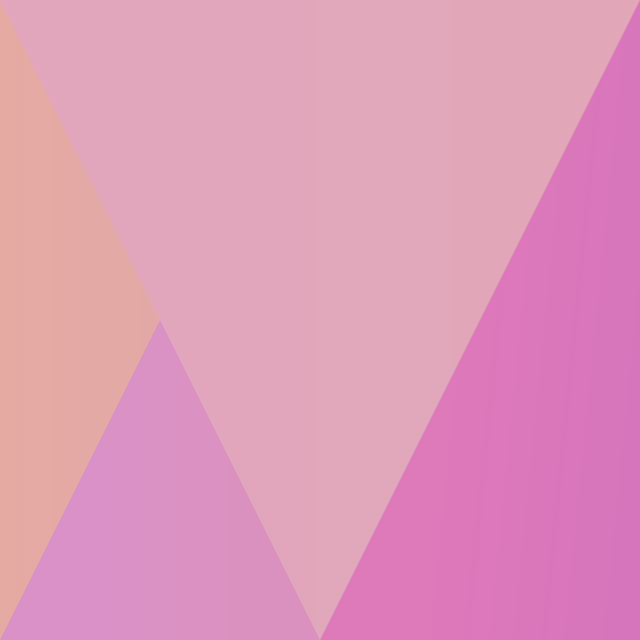
This background is drawn by a Shadertoy shader. Its source:

```glsl
// Smooth coverage of the side where the signed distance is positive
float cover(float dist) {
    float px = 1.0 / min(iResolution.x, iResolution.y);
    return smoothstep(-0.7 * px, 0.7 * px, dist);
}

// Signed distance to a line of the given slope, positive above it
float above(vec2 p, float slope, float offset) {
    return (p.y - slope * p.x - offset) / sqrt(1.0 + slope * slope);
}

void mainImage(out vec4 fragColor, in vec2 fragCoord) {
    vec2 uv = fragCoord / iResolution.xy;

    // Soft gradients inside each facet
    vec3 peach = mix(vec3(0.897, 0.667, 0.635), vec3(0.887, 0.660, 0.650), uv.x * 4.0);
    vec3 orchid = mix(vec3(0.853, 0.567, 0.785), vec3(0.860, 0.570, 0.750), smoothstep(0.05, 0.45, uv.x));
    vec3 rose = mix(vec3(0.881, 0.650, 0.736), vec3(0.884, 0.656, 0.726), smoothstep(0.1, 0.9, uv.x));
    vec3 magenta = mix(vec3(0.871, 0.474, 0.729), vec3(0.843, 0.460, 0.738), smoothstep(0.6, 1.0, uv.x - 0.1 * uv.y));

    // Small triangle at the lower left, then the right facet
    vec3 color = mix(orchid, peach, cover(above(uv, 2.0, 0.0)));
    color = mix(color, magenta, cover(uv.x - 0.5));

    // Large inverted triangle
    float wedge = min(above(uv, -2.0, 1.0), above(uv, 2.0, -1.0));
    color = mix(color, rose, cover(wedge));

    fragColor = vec4(color, 1.0);
}
```
